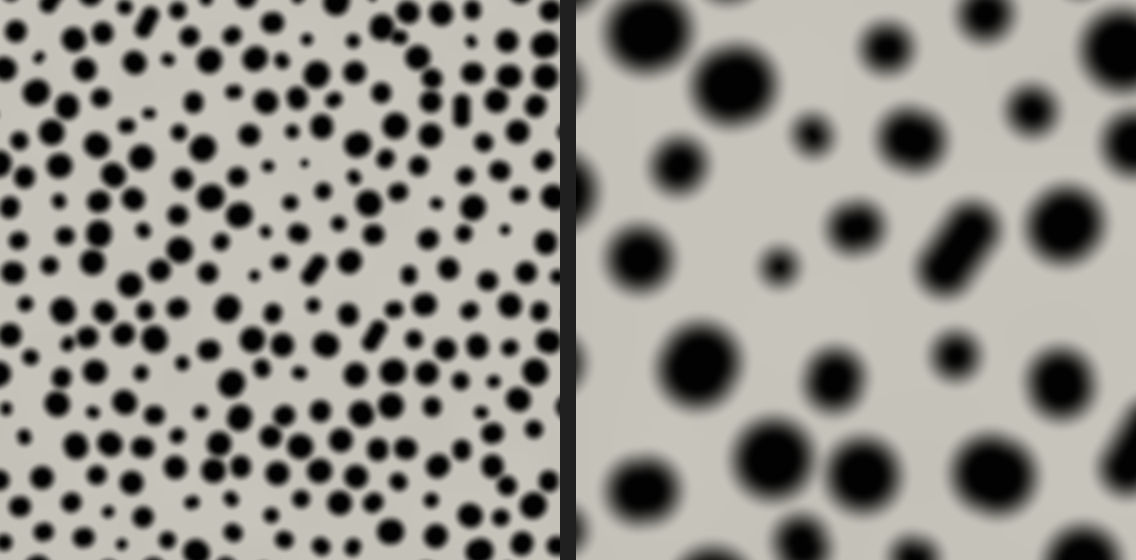
Left: the whole. Right: its middle third, enlarged.
Reproduce this pattern procedurally as a WebGL 1 fragment shader.

```glsl
precision highp float;
// Soft black spots of mixed size, evenly but irregularly spread on warm pale grey.

uniform vec2 u_resolution;

#define CELLS 14.3                        // spot spacings across the canvas
#define ROW_HEIGHT 0.866                  // row distance of the staggered lattice
#define JITTER 0.75                       // random shift of each spot
#define REPULSION 0.4                     // how strongly close spots move apart
#define RADIUS_MIN 0.08
#define RADIUS_MAX 0.325
#define BLUR 0.153                        // half width of the soft edge
#define LONG_SHARE 0.03                   // share of stretched spots
#define GROUND_COLOR vec3(0.772, 0.762, 0.728)
#define SPOT_COLOR vec3(0.008)
#define MOTTLE 0.016                      // faint unevenness of the ground

float hash(vec2 p) {
  return fract(sin(dot(p, vec2(127.1, 311.7))) * 43758.5453);
}

vec2 hash2(vec2 p) {
  return vec2(hash(p), hash(p + vec2(41.3, 17.9)));
}

float valueNoise(vec2 p) {
  vec2 i = floor(p);
  vec2 f = smoothstep(0.0, 1.0, fract(p));
  float low = mix(hash(i), hash(i + vec2(1.0, 0.0)), f.x);
  float high = mix(hash(i + vec2(0.0, 1.0)), hash(i + 1.0), f.x);
  return mix(low, high, f.y);
}

// Jittered point of a staggered lattice
vec2 latticePoint(vec2 cell) {
  vec2 center = vec2(cell.x + 0.25 + 0.5 * mod(cell.y, 2.0),
                     (cell.y + 0.5) * ROW_HEIGHT);
  return center + JITTER * (hash2(cell) - 0.5);
}

// Lattice point pushed away from neighbours that are too close
vec2 spotCenter(vec2 cell) {
  vec2 point = latticePoint(cell);
  vec2 push = vec2(0.0);
  for (int j = -1; j <= 1; j++) {
    for (int i = -1; i <= 1; i++) {
      vec2 away = point - latticePoint(cell + vec2(float(i), float(j)));
      float gap = length(away);
      push += away / max(gap, 0.001) * max(0.0, 0.95 - gap);
    }
  }
  return point + REPULSION * push;
}

// Signed distance to a round or stretched spot
float spotDistance(vec2 p, vec2 cell) {
  vec2 shape = hash2(cell + 73.7);
  float isLong = step(1.0 - LONG_SHARE, shape.y);
  float radius = mix(RADIUS_MIN, RADIUS_MAX, sqrt(shape.x));
  radius = mix(radius, 0.21, isLong);
  float halfLength = mix(0.035 * shape.y, 0.2, isLong);
  float angle = 6.2832 * hash(cell + 19.1);
  angle = mix(angle, 0.9 + 0.16 * angle, isLong);
  vec2 axis = vec2(cos(angle), sin(angle));
  vec2 q = p - spotCenter(cell);
  q -= axis * clamp(dot(q, axis), -halfLength, halfLength);
  return length(q) - radius;
}

void main() {
  vec2 p = gl_FragCoord.xy / min(u_resolution.x, u_resolution.y) * CELLS;
  vec2 home = floor(p / vec2(1.0, ROW_HEIGHT));

  // Overlapping soft edges multiply, so touching spots fuse
  float light = 1.0;
  for (int j = -1; j <= 1; j++) {
    for (int i = -1; i <= 1; i++) {
      float d = spotDistance(p, home + vec2(float(i), float(j)));
      light *= smoothstep(-BLUR, BLUR, d);
    }
  }

  vec3 ground = GROUND_COLOR + MOTTLE * (valueNoise(p * 0.9) - 0.5);
  gl_FragColor = vec4(mix(SPOT_COLOR, ground, light), 1.0);
}
```
